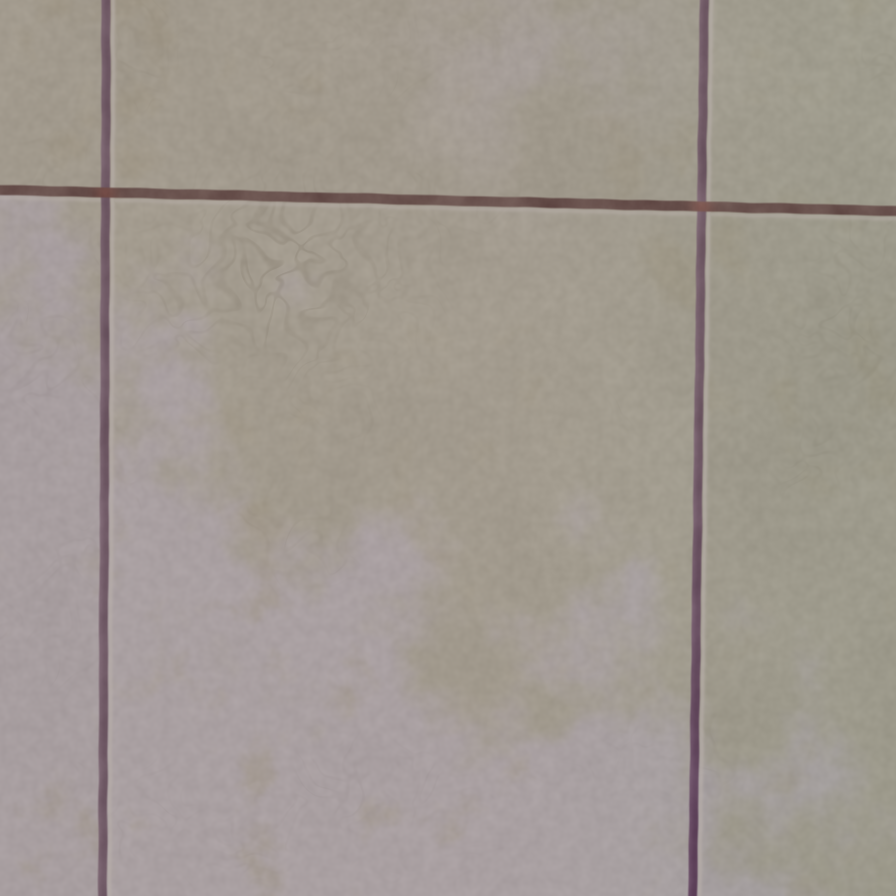
Write a WebGL 1 fragment shader that draws this texture.

```glsl
precision mediump float;
uniform vec2 u_resolution;

#define BEIGE vec3(0.635, 0.605, 0.555)
#define LILAC vec3(0.662, 0.625, 0.632)
#define OCHRE vec3(0.600, 0.560, 0.485)
#define PLUM_GROUT vec3(0.420, 0.330, 0.380)
#define BROWN_GROUT vec3(0.400, 0.305, 0.290)
#define PALE_RIM vec3(0.720, 0.685, 0.665)
#define TILE_SIZE vec2(0.664, 0.900)
#define JOINT_HALF vec2(0.0050, 0.0056)
#define SHEEN_LINE vec3(0.64, 0.62, 1.0)
#define VEIN_CENTER vec2(0.32, 0.70)
#define COOL_CENTER vec2(0.60, 0.93)
#define GRAIN 0.022

vec2 hash2(vec2 p) {
  p = mod(p, 289.0);
  vec3 q = fract(vec3(p.xyx) * vec3(0.1031, 0.1030, 0.0973));
  q += dot(q, q.yzx + 33.33);
  return fract((q.xx + q.yz) * q.zy);
}

vec2 gradient(vec2 cell) {
  float angle = 6.2832 * hash2(cell).x;
  return vec2(cos(angle), sin(angle));
}

float gradientNoise(vec2 p) {
  vec2 i = floor(p), f = fract(p);
  vec2 u = f * f * f * (f * (f * 6.0 - 15.0) + 10.0);
  float a = dot(gradient(i), f);
  float b = dot(gradient(i + vec2(1, 0)), f - vec2(1, 0));
  float c = dot(gradient(i + vec2(0, 1)), f - vec2(0, 1));
  float d = dot(gradient(i + vec2(1, 1)), f - vec2(1, 1));
  return mix(mix(a, b, u.x), mix(c, d, u.x), u.y);
}

float fbm(vec2 p) {
  float sum = 0.0, amplitude = 0.6;
  for (int i = 0; i < 5; i++) {
    sum += amplitude * gradientNoise(p);
    p = mat2(1.6, 1.2, -1.2, 1.6) * p + 7.3;
    amplitude *= 0.52;
  }
  return sum;
}

float bump(vec2 offset, float radius) {
  return exp(-dot(offset, offset) / (radius * radius));
}

// Tile grid seen at a slight tilt, in tile units
vec2 tileGrid(vec2 uv) {
  float column = (uv.x - 0.1146 - 0.0039 * uv.y) / (0.6584 + 0.0091 * uv.y);
  float row = (uv.y - 0.788 + 0.0235 * uv.x) / TILE_SIZE.y;
  return vec2(column, row);
}

vec3 glazeColor(vec2 uv, vec2 tile) {
  vec2 p = uv + 5.0 * hash2(tile + 20.0);
  float cloud = fbm(p * 4.5);
  float mottle = fbm(p * 11.0 + 31.0);

  // Lilac sheen towards the lower left, with a faint cool spot above
  float reach = SHEEN_LINE.x - dot(SHEEN_LINE.yz, uv);
  float sheen = smoothstep(-0.09, 0.11, reach + 0.55 * cloud + 0.12 * mottle);
  sheen = max(sheen, 0.55 * bump(uv - COOL_CENTER, 0.13) * smoothstep(-0.3, 0.3, cloud + mottle));

  vec3 color = BEIGE + 0.025 * mottle + 0.02 * cloud;
  color = mix(color, LILAC + 0.015 * mottle, sheen);
  color = mix(color, OCHRE, 0.45 * smoothstep(0.08, 0.5, mottle - 0.5 * cloud));

  // Curled veins gathered in patches
  vec2 warp = vec2(gradientNoise(p * 22.0), gradientNoise(p * 22.0 + 9.0));
  float curl = abs(gradientNoise(p * 38.0 + 1.4 * warp));
  float vein = 1.0 - smoothstep(0.02, 0.16, curl);
  float patchMask = 0.35 * smoothstep(0.0, 0.4, fbm(p * 5.0 + 53.0));
  patchMask += 0.8 * bump((uv - VEIN_CENTER) * vec2(0.8, 1.2), 0.11);
  color -= vec3(0.038, 0.040, 0.042) * vein * patchMask;

  // Fine grain and a greener cast on the right
  color += GRAIN * (gradientNoise(p * 75.0) + 0.6 * gradientNoise(p * 150.0));
  color += vec3(-0.016, 0.002, -0.004) * smoothstep(0.5, 1.0, uv.x);
  return color + 0.012 * (hash2(tile + 40.0).y - 0.5);
}

void main() {
  vec2 uv = gl_FragCoord.xy / u_resolution;
  vec2 grid = tileGrid(uv);
  vec3 color = glazeColor(uv, floor(grid));

  // Signed distance to the nearest joints, with uneven edges
  vec2 offset = (fract(grid + 0.5) - 0.5) * TILE_SIZE;
  offset += 0.0011 * vec2(gradientNoise(uv.yx * vec2(28.0, 4.0)), gradientNoise(uv * vec2(28.0, 4.0)));
  vec2 soft = max(1.0 / u_resolution, vec2(0.0016));
  vec2 joint = 1.0 - smoothstep(JOINT_HALF - soft, JOINT_HALF + soft, abs(offset));

  // Pale tile rims catching light right of and below the joints
  vec2 rimOffset = (offset * vec2(1, -1) - JOINT_HALF - 0.003) / 0.0028;
  vec2 rim = exp(-rimOffset * rimOffset);
  color = mix(color, PALE_RIM, 0.6 * max(rim.x, 0.7 * rim.y));

  // Grout: plum uprights darkening to the lower right, brown crossbars
  float stain = fbm(uv * vec2(24.0, 20.0) + 11.0);
  float depth = smoothstep(0.3, 0.9, uv.x) * (1.0 - smoothstep(0.0, 0.6, uv.y));
  vec3 upright = PLUM_GROUT + 0.09 * stain - vec3(0.07, 0.10, 0.04) * depth;
  upright += 0.06 * smoothstep(-0.002, 0.006, -offset.x);
  vec3 crossbar = BROWN_GROUT + vec3(0.12, 0.13, 0.12) * stain;
  crossbar += vec3(0.06, 0.0, -0.01) * bump(offset, 0.012);
  color = mix(color, upright, 0.95 * joint.x);
  color = mix(color, crossbar, 0.95 * joint.y);

  gl_FragColor = vec4(color, 1.0);
}
```
